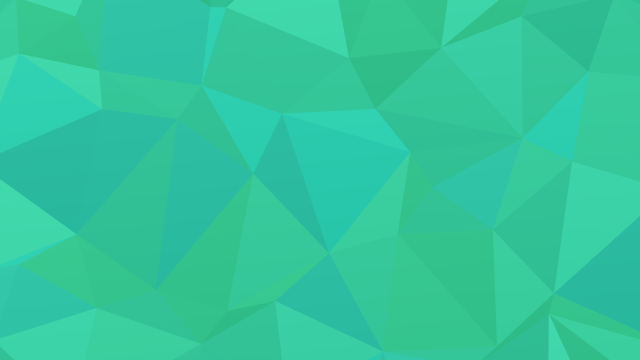
This background is drawn by a Shadertoy shader. Its source:

```glsl
// Low-poly backdrop of green and teal facets. A tilted lattice of strongly
// jittered vertices forms quads, each split along its shorter valid diagonal;
// every triangle gets a flat palette tone and antialiased edge coverage.

vec2 hash2(vec2 p) {
    vec3 q = fract(p.xyx * vec3(0.1031, 0.1030, 0.0973));
    q += dot(q, q.yzx + 33.33);
    return fract((q.xx + q.yz) * q.zy);
}

float gradientDot(vec2 corner, vec2 p) {
    float angle = 6.2832 * hash2(corner + 71.0).x;
    return dot(vec2(cos(angle), sin(angle)), p - corner);
}

float gradientNoise(vec2 p) {
    vec2 i = floor(p), f = p - i;
    vec2 u = f * f * f * (f * (f * 6.0 - 15.0) + 10.0);
    vec2 e = vec2(1.0, 0.0);
    return mix(mix(gradientDot(i, p), gradientDot(i + e, p), u.x),
               mix(gradientDot(i + e.yx, p), gradientDot(i + e.xx, p), u.x), u.y);
}

float cross2(vec2 a, vec2 b) { return a.x * b.y - a.y * b.x; }

bool isCounterClockwise(vec2 a, vec2 b, vec2 c) { return cross2(b - a, c - a) > 0.0; }

// Signed distance to the line a-b, positive on its left.
float leftOf(vec2 p, vec2 a, vec2 b) {
    return cross2(b - a, p - a) / max(length(b - a), 1e-4);
}

vec2 vertexAt(vec2 node) { return node + 0.96 * (hash2(node + 19.0) - 0.5); }

// Palette ordered from green to cyan; thresholds set the area shares.
vec3 palette(float t) {
    if (t < 0.19) return vec3(0.20, 0.76, 0.55);
    if (t < 0.31) return vec3(0.19, 0.75, 0.58);
    if (t < 0.61) return vec3(0.21, 0.78, 0.60);
    if (t < 0.71) return vec3(0.24, 0.83, 0.66);
    if (t < 0.88) return vec3(0.18, 0.75, 0.64);
    return vec3(0.18, 0.81, 0.69);
}

// Adds one facet's colour, weighted by its coverage of the pixel.
void addFacet(inout vec4 sum, vec2 p, vec2 a, vec2 b, vec2 c, vec2 id, float pixel) {
    float inside = min(leftOf(p, a, b), min(leftOf(p, b, c), leftOf(p, c, a)));
    float coverage = clamp(0.5 + inside / pixel, 0.0, 1.0);
    if (coverage <= 0.0) return;
    vec2 center = (a + b + c) / 3.0;
    vec2 random = hash2(id);
    // Neighbouring facets drift together; reflecting keeps the shares even.
    float tone = abs(random.x + 0.9 * gradientNoise(center * 0.45));
    tone = 1.0 - abs(1.0 - tone);
    vec3 color = palette(tone) + (random.y - 0.5) * vec3(0.04, 0.06, 0.04);
    color += 0.012 * dot(p - center, vec2(-0.5, 0.8));
    sum += vec4(color, 1.0) * coverage;
}

void mainImage(out vec4 fragColor, in vec2 fragCoord) {
    float cellSize = 0.235;
    float pixel = 1.0 / (cellSize * iResolution.y);
    float tilt = 0.45;
    vec2 p = mat2(cos(tilt), sin(tilt), -sin(tilt), cos(tilt)) * fragCoord * pixel;

    vec4 sum = vec4(0.0);
    for (int y = -1; y <= 1; y++)
    for (int x = -1; x <= 1; x++) {
        vec2 cell = floor(p) + vec2(x, y);
        vec2 a = vertexAt(cell);
        vec2 b = vertexAt(cell + vec2(1.0, 0.0));
        vec2 c = vertexAt(cell + vec2(1.0, 1.0));
        vec2 d = vertexAt(cell + vec2(0.0, 1.0));

        // A concave quad allows only one of its diagonals.
        bool acFits = isCounterClockwise(a, b, c) && isCounterClockwise(a, c, d);
        bool bdFits = isCounterClockwise(a, b, d) && isCounterClockwise(b, c, d);
        bool splitAC = acFits && (!bdFits || distance(a, c) < distance(b, d));

        vec2 id = cell + vec2(57.0, 113.0);
        addFacet(sum, p, a, b, splitAC ? c : d, id, pixel);
        addFacet(sum, p, splitAC ? a : b, c, d, id + vec2(0.0, 131.0), pixel);
    }
    fragColor = vec4(sum.rgb / max(sum.a, 1e-4), 1.0);
}
```
